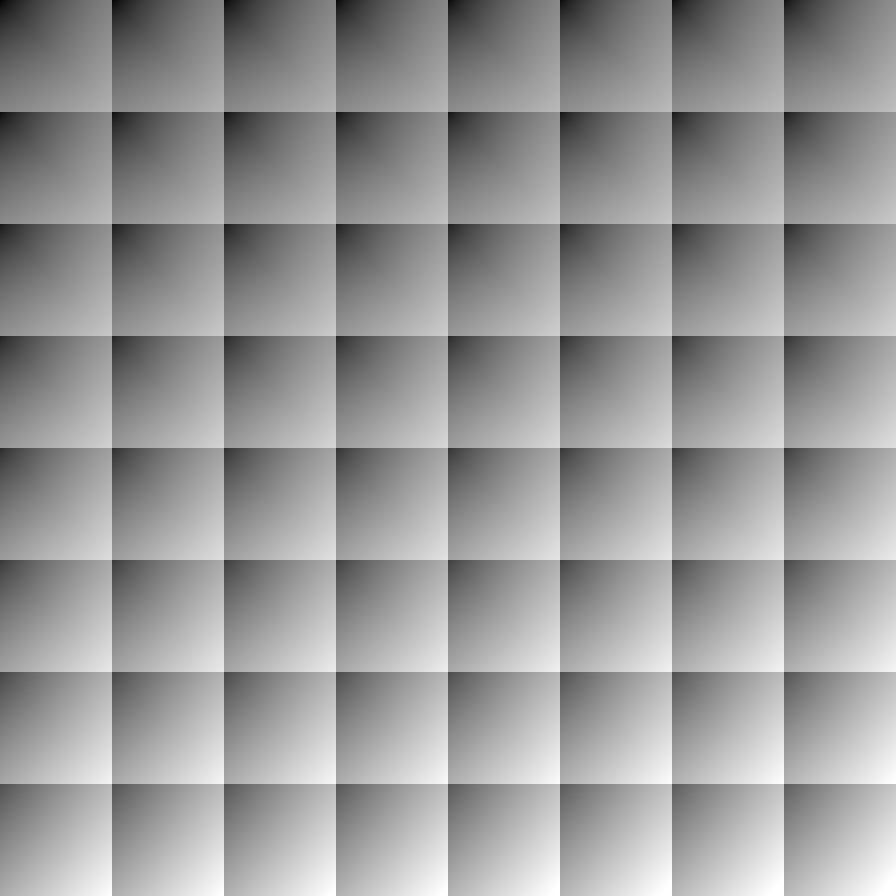
This pattern is drawn by a Shadertoy shader. Its source:

```glsl
// Grid of grey tiles, each shaded from a dark top-left corner to a light bottom-right one.

const float TILES = 8.0;
const float CONTRAST = 0.69;
const int SAMPLES = 2;

// Shading inside one tile; p runs right and down from 0 to 1.
// lean is the share of the ramp that runs sideways.
float tileShade(vec2 p, float lean, float curve, float crease) {
    float along = mix(p.y, p.x, lean);
    float ramp = CONTRAST * pow(along, curve);
    // The crease follows the diagonal and dies out away from the dark corner.
    return ramp + crease * (abs(p.x - p.y) - 0.33) * (1.0 - along);
}

// Brightness added to a whole tile; place runs right and down from 0 to 1.
float tileBase(vec2 place) {
    return 0.01 + dot(place, vec2(0.05, 0.3));
}

float gridShade(vec2 uv) {
    vec2 grid = vec2(uv.x, 1.0 - uv.y) * TILES;
    vec2 place = floor(grid) / (TILES - 1.0);
    // Towards the bottom rows the ramp turns sideways and straightens.
    float lean = mix(0.49, 0.54, place.y);
    float curve = mix(0.58, 0.86, place.y);
    float crease = mix(0.12, 0.02, place.y);
    float shade = tileShade(fract(grid), lean, curve, crease);
    return clamp(tileBase(place) + shade, 0.0, 1.0);
}

void mainImage(out vec4 fragColor, in vec2 fragCoord) {
    // Average a few subpixel samples to smooth the tile edges.
    float grey = 0.0;
    for (int j = 0; j < SAMPLES; j++) {
        for (int i = 0; i < SAMPLES; i++) {
            vec2 offset = (vec2(i, j) + 0.5) / float(SAMPLES) - 0.5;
            grey += gridShade((fragCoord + offset) / iResolution.xy);
        }
    }
    grey /= float(SAMPLES * SAMPLES);
    fragColor = vec4(vec3(grey), 1.0);
}
```
